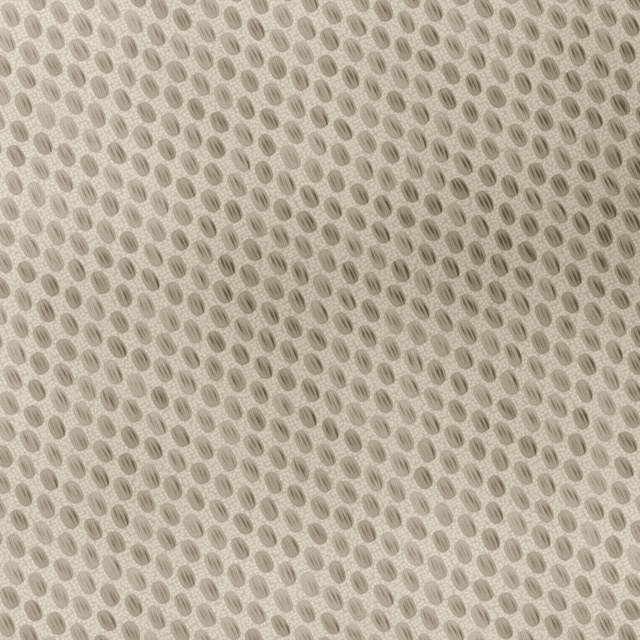
This texture is drawn by a WebGL 2 fragment shader. Its source:

```glsl
#version 300 es
precision highp float;
// Slanted basket weave in undyed yarn: a skewed checker of flat stitched tiles
// and leaf-shaped bundles of threads with dark gaps between them.
// Bundles sit on every other cell of the weave; hashes vary each of them.
uniform vec2 u_resolution;
out vec4 fragColor;

vec2 hash2(vec2 p) {
  vec3 q = fract(p.xyx * vec3(0.1031, 0.1030, 0.0973));
  q += dot(q, q.yzx + 33.33);
  return fract((q.xx + q.yz) * q.zy);
}

// Distance to the nearest scattered point
float cellular(vec2 p) {
  vec2 base = floor(p);
  float nearest = 2.0;
  for (int j = -1; j <= 1; j++) {
    for (int i = -1; i <= 1; i++) {
      vec2 cell = base + vec2(i, j);
      nearest = min(nearest, distance(p, cell + 0.2 + 0.6 * hash2(cell + 80.0)));
    }
  }
  return nearest;
}

// Broad light and shade of the lying cloth
float clothShade(vec2 p) {
  float offset = p.y - 0.53 - 0.22 * (p.x - 0.5);
  float fold = exp(-14.0 * offset * offset) * smoothstep(-0.1, 0.5, p.x);
  float corner = exp(-7.0 * dot(p - vec2(1.02, 0.76), p - vec2(1.02, 0.76)));
  float ripple = sin(9.0 * p.x + 13.0 * p.y) * sin(11.0 * p.x - 7.0 * p.y + 1.0);
  return 0.06 - 0.13 * fold - 0.09 * corner + 0.03 * ripple
       + 0.08 * exp(-6.0 * p.x) * smoothstep(0.2, 0.9, p.y);
}

// Dark gaps between the threads of one bundle, deepest low on the right
float threadGaps(vec2 f, vec2 id) {
  float x = f.x / (1.0 - 1.3 * min(f.y * f.y, 0.4));
  float gaps = 0.0;
  for (int k = 0; k < 3; k++) {
    vec2 rnd = hash2(id + 37.0 * float(k + 1));
    float side = float(k - 1);
    float across = (x - 0.04 - 0.27 * side - 0.1 * (rnd.x - 0.5)) / 0.085;
    float along = (f.y - 0.12 * side - 0.3 * (rnd.y - 0.45)) / 0.34;
    gaps += (0.3 + 0.15 * side + 0.8 * rnd.x) * exp(-across * across - along * along);
  }
  return gaps;
}

void main() {
  vec2 p = gl_FragCoord.xy / min(u_resolution.x, u_resolution.y);

  // Skewed weave axes: x across the threads, y along them
  mat2 weaveAxes = mat2(0.02085, 0.01105, 0.01565, -0.02975);
  vec2 uv = inverse(weaveAxes) * (p - vec2(0.3594, 0.6276));
  uv += 0.05 * sin(uv.yx * vec2(1.3, 1.7) + 2.0 * sin(uv * 0.37));
  vec2 home = round(uv);
  float shade = clothShade(p);

  // Raised tiles with fine stitches
  float tone = 0.87 + 0.32 * (0.42 - cellular(uv * vec2(4.0, 5.5)));
  tone += 0.02 * sin(uv.x * 25.0) * sin(uv.y * 35.0);

  // Bundles of threads, which overlap the tiles a little
  float fibre = sin(uv.x * 44.0 + 3.0 * sin(uv.y * 5.0));
  for (int j = -1; j <= 1; j++) {
    for (int i = -1; i <= 1; i++) {
      vec2 id = home + vec2(i, j);
      if (mod(id.x + id.y, 2.0) > 0.5) continue;
      vec2 f = uv - id;
      vec2 rnd = hash2(id + 200.0);
      vec2 reach = vec2(0.53, 0.58) + 0.08 * (rnd - 0.5);
      vec2 bulge = pow(abs(f) / reach, vec2(2.6));
      float edge = bulge.x + bulge.y;
      float bundle = 0.67 + 0.14 * (rnd.y - 0.5) + 0.035 * fibre - 0.08 * f.y;
      bundle -= (0.50 - 1.5 * shade) * threadGaps(f, id);
      bundle -= 0.06 * smoothstep(0.4, 0.9, edge);
      tone = mix(tone, bundle, 1.0 - smoothstep(0.7, 1.15, edge));
    }
  }

  // Cloth shade and fine grain
  tone += shade + 0.08 * (0.45 - cellular(p * 190.0));
  tone = clamp(tone, 0.0, 1.1);

  vec3 deepShadow = vec3(0.36, 0.32, 0.24);
  vec3 paleYarn = vec3(0.85, 0.82, 0.75);
  vec3 warmth = vec3(0.0, 0.012, 0.014) * 4.0 * tone * (1.0 - tone);
  fragColor = vec4(mix(deepShadow, paleYarn, tone) - warmth, 1.0);
}
```
